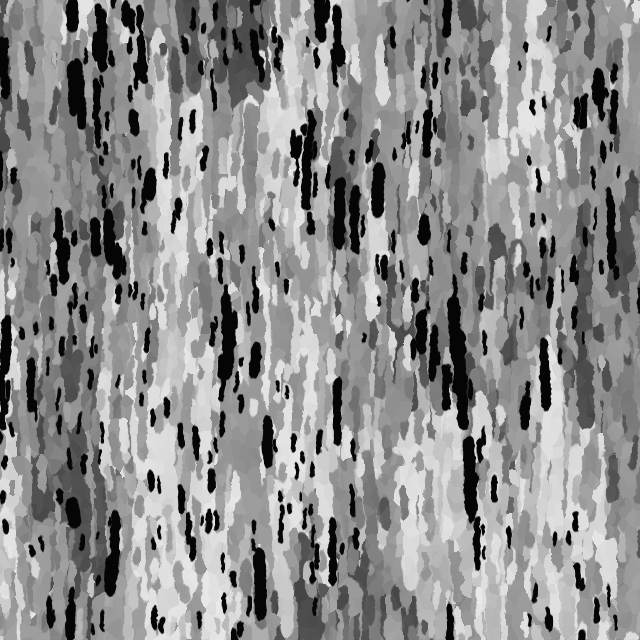
This texture is drawn by a WebGL 1 fragment shader. Its source:

```glsl
precision highp float;
uniform vec2 u_resolution;

const float INK = 0.02;

float hash(vec2 p) {
  vec3 q = fract(vec3(p.xyx) * 0.1031);
  q += dot(q, q.yzx + 33.33);
  return fract((q.x + q.y) * q.z);
}

vec2 hash2(vec2 p) {
  return vec2(hash(p + 17.3), hash(p + 71.9));
}

float noise(vec2 p) {
  vec2 i = floor(p);
  vec2 f = fract(p);
  f = f * f * (3.0 - 2.0 * f);
  float low = mix(hash(i), hash(i + vec2(1.0, 0.0)), f.x);
  float high = mix(hash(i + vec2(0.0, 1.0)), hash(i + 1.0), f.x);
  return mix(low, high, f.y);
}

// Centre of the nearest small grain
vec2 grainCentre(vec2 p, vec2 scale) {
  vec2 g = p * scale;
  vec2 base = floor(g);
  vec2 nearest = g;
  float best = 9.0;
  for (int j = -1; j <= 1; j++) {
    for (int i = -1; i <= 1; i++) {
      vec2 id = base + vec2(float(i), float(j));
      vec2 c = id + hash2(id);
      float d = dot(c - g, c - g);
      if (d < best) {
        best = d;
        nearest = c;
      }
    }
  }
  return nearest / scale;
}

// Grey steps, spaced by their share of the area
float greyRamp(float h) {
  float g = mix(0.31, 0.47, smoothstep(0.11, 0.18, h));
  g = mix(g, 0.59, smoothstep(0.27, 0.37, h));
  g = mix(g, 0.73, smoothstep(0.57, 0.66, h));
  return mix(g, 0.86, smoothstep(0.70, 0.78, h));
}

float strokeGrey(vec2 centre, float rnd) {
  float region = smoothstep(0.15, 0.85, noise(centre * vec2(11.0, 4.0) + 5.0));
  return greyRamp((mix(region, rnd, 0.6) - 0.5) * 1.3 + 0.5);
}

// Paints one layer of upright, tapered strokes over a grey value
float paintStrokes(float grey, vec2 p, vec2 cell, float radius, float coverage,
                   float ink, float seed, float aa) {
  float column = floor(p.x / cell.x);
  for (int i = -1; i <= 1; i++) {
    float c = column + float(i);
    float shift = hash(vec2(c, seed));
    float row = floor(p.y / cell.y + shift);
    for (int j = -1; j <= 1; j++) {
      vec2 id = vec2(c, row + float(j));
      vec2 key = id + seed * 13.7;
      vec2 centre = (id + hash2(key) - vec2(0.0, shift)) * cell;
      vec2 size = hash2(key + 41.0);
      float cluster = 2.2 * smoothstep(0.4, 0.65, noise(centre * vec2(24.0, 4.0)));
      float chance = coverage * mix(1.0, cluster, ink);
      vec2 d = p - centre;
      d.x += d.y * (hash(key + 5.0) - 0.5) * 0.12;
      float halfLength = cell.y * (0.1 + 0.6 * size.y);
      float r = cell.x * radius * (0.65 + 0.7 * size.x);
      float dist = length(vec2(d.x, 0.55 * max(abs(d.y) - halfLength, 0.0))) - r;
      float mask = smoothstep(aa, -aa, dist) * step(hash(key + 29.0), chance);
      float tone = mix(strokeGrey(centre, hash(key + 3.0)), INK, ink);
      grey = mix(grey, tone, mask);
    }
  }
  return grey;
}

void main() {
  float side = min(u_resolution.x, u_resolution.y);
  vec2 uv = gl_FragCoord.xy / side;
  float aa = 0.7 / side;

  // Ragged outlines: slow drift, fine wobble and a pull toward grain centres
  vec2 p = uv;
  p.x += 0.012 * (noise(uv * vec2(7.0, 6.0)) - 0.5);
  p += 0.004 * (vec2(noise(uv * 95.0), noise(uv * 95.0 + 40.0)) - 0.5);
  p += 0.002 * (vec2(noise(uv * 260.0), noise(uv * 260.0 + 80.0)) - 0.5);
  vec2 grain = grainCentre(p, vec2(68.0, 46.0));
  vec2 q = mix(p, grain, 0.22);

  // Grey strokes from broad to small, then slender ones on top
  float grey = strokeGrey(grain, hash(floor(grain * 900.0)));
  grey = paintStrokes(grey, q, vec2(0.040, 0.28), 0.55, 1.0, 0.0, 1.0, aa);
  grey = paintStrokes(grey, q, vec2(0.026, 0.17), 0.46, 0.75, 0.0, 2.0, aa);
  grey = paintStrokes(grey, q, vec2(0.021, 0.055), 0.40, 0.40, 0.0, 3.0, aa);
  grey = paintStrokes(grey, q, vec2(0.030, 0.23), 0.34, 0.50, 0.0, 4.0, aa);
  grey = paintStrokes(grey, q, vec2(0.014, 0.025), 0.40, 0.20, 0.0, 5.0, aa);

  // Soft facets inside the strokes
  float facet = hash(floor(grain * 1200.0)) - 0.5;
  float drift = noise(grain * vec2(35.0, 14.0)) - 0.5;
  grey += 0.055 * facet + 0.07 * drift;

  // Black slits and specks gathered in columns
  grey = paintStrokes(grey, p, vec2(0.030, 0.065), 0.25, 0.10, 1.0, 6.0, aa);
  grey = paintStrokes(grey, p, vec2(0.012, 0.020), 0.30, 0.05, 1.0, 7.0, aa);

  gl_FragColor = vec4(vec3(clamp(grey, 0.0, 1.0)), 1.0);
}
```
